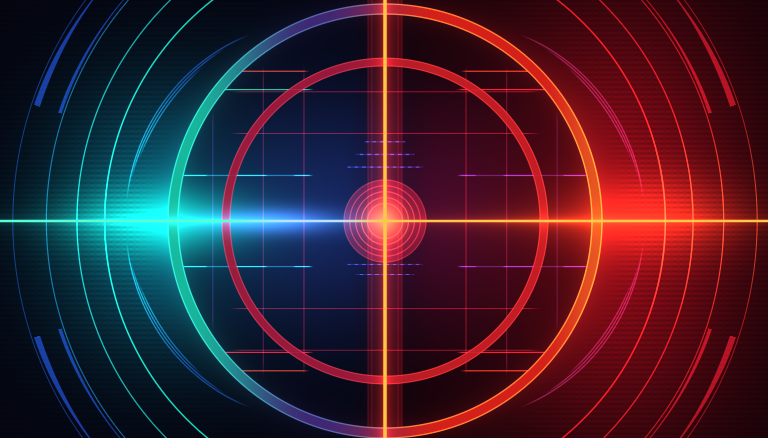
A Shadertoy shader for this background:

```glsl
float pixel() { return 1.0 / iResolution.y; }

// Antialiased line of half width w at signed distance d
float stroke(float d, float w) { return clamp((w - abs(d)) / pixel() + 0.5, 0.0, 1.0); }

// Soft window between a and b
float span(float v, float a, float b, float soft) {
    return smoothstep(a - soft, a + soft, v) * (1.0 - smoothstep(b - soft, b + soft, v));
}

// Elliptic glow
float blob(vec2 p, vec2 center, vec2 size) {
    vec2 q = (p - center) / size;
    return exp(-dot(q, q));
}

vec3 background(vec2 p, float r) {
    float inside = 1.0 - smoothstep(0.465, 0.5, r);
    float shade = 1.0 - 0.45 * inside;
    vec3 cold = vec3(0.015, 0.018, 0.06);
    cold += shade * vec3(0.02, 0.36, 0.40) * blob(p, vec2(-0.52, 0.0), vec2(0.24, 0.28));
    cold += vec3(0.02, 0.55, 0.42) * blob(p, vec2(-0.52, 0.0), vec2(0.19, 0.075));
    cold += vec3(0.07, 0.12, 0.30) * blob(p, vec2(-0.12, 0.02), vec2(0.27, 0.27));
    vec3 warm = vec3(0.07, 0.008, 0.03);
    warm += shade * vec3(0.50, 0.035, 0.06) * blob(p, vec2(0.52, 0.0), vec2(0.29, 0.46));
    warm += vec3(0.52, 0.13, 0.06) * blob(p, vec2(0.61, 0.01), vec2(0.19, 0.09));
    warm += vec3(0.16, 0.03, 0.13) * blob(p, vec2(0.1, 0.02), vec2(0.2, 0.25));
    vec3 color = mix(cold, warm, smoothstep(-0.1, 0.12, p.x));
    // Fine halftone weave outside the main ring
    float weave = sin(p.y * 560.0) * (0.7 + 0.3 * sin(p.x * 420.0));
    return color * (1.0 + 0.14 * weave * smoothstep(0.5, 0.6, r));
}

vec3 grid(vec2 p, float r, float warmth) {
    vec2 a = abs(p);
    vec3 red = vec3(0.75, 0.08, 0.16), color = vec3(0.0);
    float disc = 1.0 - smoothstep(0.45, 0.47, r);
    for (int i = 0; i < 3; i++) {
        float k = float(i);
        float x = 0.185 + 0.082 * k + 0.011 * k * k;
        color += mix(red, vec3(0.3, 0.1, 0.4), k * 0.5) * 0.65 * disc
               * stroke(a.x - x, 0.001) * span(a.y, -1.0, 0.34, 0.02);
        if (i > 0) color += red * 0.7 * stroke(a.y - 0.105 - 0.095 * k, 0.001)
                          * (1.0 - smoothstep(0.32, 0.36, a.x));
    }
    // Brighter segments reaching outward
    vec3 cool = mix(vec3(0.15, 0.75, 0.9), vec3(0.45, 0.2, 0.75), warmth);
    float dash = 0.45 + 0.55 * smoothstep(-0.3, 0.1, sin(a.x * 46.0));
    color += cool * dash * stroke(a.y - 0.104, 0.0014) * span(a.x, 0.17, 0.46, 0.008);
    color += vec3(0.9, 0.25, 0.12) * stroke(a.y - 0.342, 0.0012) * span(a.x, 0.18, 0.335, 0.01);
    vec3 tip = mix(vec3(0.1, 0.75, 0.5), vec3(0.85, 0.1, 0.15), max(warmth, step(p.y, 0.0)));
    color += tip * stroke(a.y - 0.3, 0.0013) * span(a.x, 0.17, 0.37, 0.01);
    // Dotted ticks over and under the hub
    float row = p.y > 0.0 ? (p.y - 0.123) / 0.029 : (-p.y - 0.099) / 0.023;
    float k = clamp(floor(row + 0.5), 0.0, p.y > 0.0 ? 2.0 : 1.0);
    float dots = 0.35 + 0.65 * smoothstep(-0.2, 0.4, sin(p.x * 360.0 + k * 2.0));
    color += vec3(0.25, 0.25, 0.75) * dots * stroke((row - k) * 0.026, 0.0013)
           * (1.0 - smoothstep(0.0, 0.01, a.x - 0.08 + 0.02 * k));
    return color;
}

vec3 outerArcs(vec2 p, float r, float warmth) {
    float angle = atan(abs(p.y), abs(p.x));
    vec3 cold = mix(vec3(0.1, 0.82, 0.68), vec3(0.1, 0.3, 0.75), smoothstep(0.66, 0.86, r));
    vec3 hot = mix(vec3(1.0, 0.42, 0.2), vec3(0.75, 0.1, 0.12), smoothstep(0.0, 0.3, abs(p.y)));
    vec3 tint = mix(cold, hot, warmth), color = vec3(0.0);
    for (int i = 0; i < 4; i++) {
        float k = float(i);
        color += tint * (0.95 - 0.12 * k) * stroke(r - 0.64 - 0.06 * k - 0.0033 * k * k, 0.0017 - 0.0002 * k);
    }
    // Tapered strands drifting inward as they rise
    vec3 strand = mix(mix(vec3(0.1, 0.75, 0.85), vec3(0.1, 0.3, 0.7), smoothstep(0.2, 0.7, angle)),
                      vec3(0.5, 0.15, 0.42), warmth);
    for (int i = 0; i < 3; i++) {
        float k = float(i);
        float path = 0.592 - 0.075 * angle * angle - 0.006 * k * sin(angle * 3.0);
        color += strand * 0.65 * stroke(r - path, 0.0015) * span(angle, 0.13 + 0.08 * k, 0.9 - 0.12 * k, 0.06);
    }
    // Wedges along the outermost arcs
    vec3 wedge = mix(vec3(0.08, 0.2, 0.55), vec3(0.5, 0.06, 0.1), warmth);
    float taper = 1.0 - smoothstep(0.32, 0.72, angle);
    color += wedge * step(0.32, angle) * step(angle, 0.72)
           * (stroke(r - 0.837, 0.001 + 0.006 * taper) + stroke(r - 0.782, 0.001 + 0.003 * taper));
    return color;
}

void mainImage(out vec4 fragColor, in vec2 fragCoord) {
    vec2 p = (fragCoord - iResolution.xy * vec2(0.5013, 0.4954)) / iResolution.y;
    float r = length(p), warmth = smoothstep(-0.12, 0.12, p.x);
    vec3 color = background(p, r);
    // Red column behind the upright beam
    float column = stroke(p.x, 0.039) * (0.09 + 0.09 * warmth);
    column += 0.25 * (stroke(abs(p.x) - 0.039, 0.001) + stroke(abs(p.x) - 0.03, 0.001));
    color += vec3(1.0, 0.08, 0.1) * column;
    color += grid(p, r, warmth) + outerArcs(p, r, warmth);

    // Inner crimson ring with light rims
    vec3 crimson = mix(vec3(0.66, 0.1, 0.24), vec3(0.82, 0.12, 0.15), warmth);
    color = mix(color, crimson, 0.9 * stroke(r - 0.363, 0.0095));
    color += vec3(0.25, 0.1, 0.08) * stroke(abs(r - 0.363) - 0.009, 0.0014);
    // Main ring, teal through violet to orange
    vec3 band = mix(vec3(0.1, 0.8, 0.68), vec3(0.27, 0.17, 0.5), smoothstep(-0.46, -0.16, p.x));
    band = mix(band, vec3(0.92, 0.14, 0.11), smoothstep(-0.15, 0.12, p.x));
    band = mix(band, vec3(1.0, 0.38, 0.15), smoothstep(0.35, 0.5, p.x));
    color += band * 0.2 * exp(-abs(r - 0.484) / 0.025);
    color = mix(color, band * 0.9, stroke(r - 0.484, 0.0125));
    color += mix(vec3(0.1, 0.25, 0.25), vec3(0.35, 0.38, 0.12), warmth) * stroke(abs(r - 0.484) - 0.0115, 0.0016);

    // Hub of concentric circles
    color += vec3(0.3, 0.04, 0.06) * stroke(r, 0.094);
    for (int i = 0; i < 5; i++)
        color += vec3(0.6, 0.18, 0.12) * (0.5 + 0.1 * float(i)) * stroke(r - 0.094 + 0.0135 * float(i), 0.0013);
    color += vec3(0.9, 0.4, 0.08) * exp(-r * r / 0.0016);

    // Crossed beams and their halos
    vec3 beam = mix(vec3(0.35, 1.0, 0.82), vec3(0.75, 0.88, 1.0), smoothstep(-0.4, -0.2, p.x));
    beam = mix(beam, vec3(1.0, 0.78, 0.3), smoothstep(-0.12, 0.0, p.x));
    float reach = 0.25 + 0.75 * blob(vec2(abs(p.x), 0.0), vec2(0.47, 0.0), vec2(0.25, 1.0));
    vec3 halo = mix(vec3(0.12, 0.6, 0.6), vec3(0.9, 0.3, 0.08), warmth);
    color += halo * reach * (0.45 * exp(-abs(p.y) / 0.022) + 0.4 * exp(-abs(p.y) / 0.006));
    color += vec3(0.2, 0.3, 0.6) * blob(p, vec2(-0.25, 0.0), vec2(0.14, 0.03));
    color += vec3(0.75, 0.15, 0.05) * exp(-abs(p.x) / 0.012) * 0.7;
    color = mix(color, beam, stroke(p.y, 0.0028));
    color = mix(color, vec3(1.0, 0.78, 0.28), stroke(p.x, 0.004));
    fragColor = vec4(clamp(color, 0.0, 1.0), 1.0);
}
```
